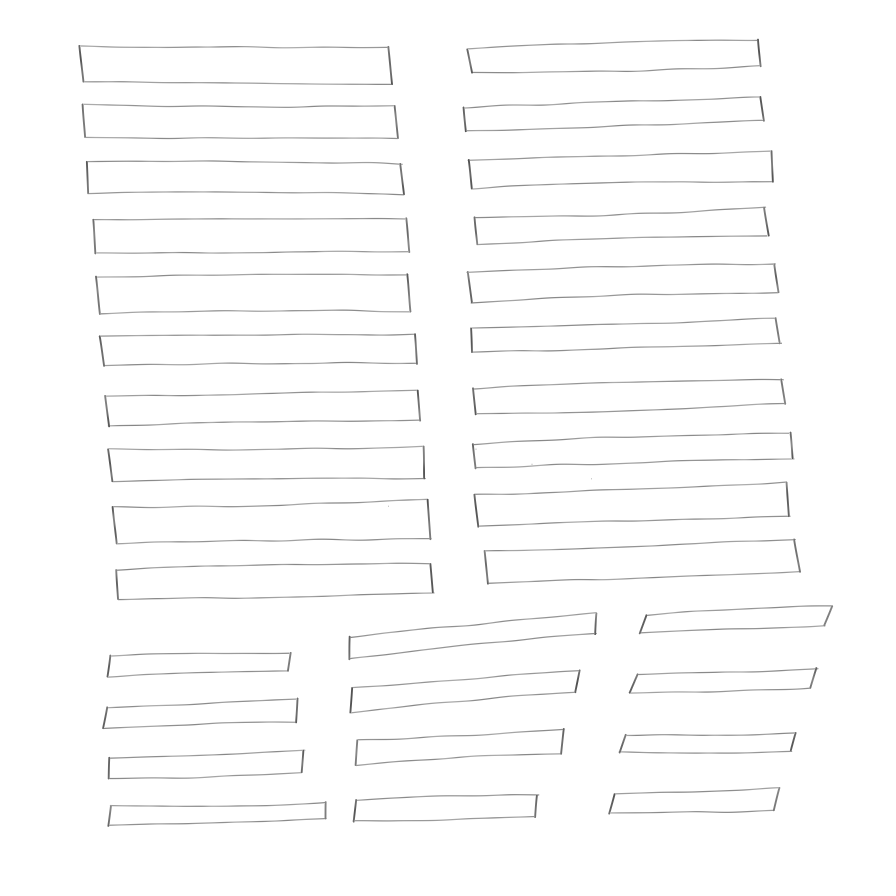
Give the GLSL for this pattern, as a Shadertoy shader.

```glsl
const vec3 PAPER = vec3(1.0);
const vec3 INK = vec3(0.12);
const float LONG_WIDTH = 0.0014;     // stroke along the top and bottom of a bar
const float SHORT_WIDTH = 0.0021;    // heavier stroke at the ends
const float LONG_PRESSURE = 0.54;
const float SHORT_PRESSURE = 0.78;
const float WOBBLE = 0.0009;
const float BOW = 0.0026;
const float CORNER_JITTER = 0.0016;
const float ROW_JITTER = 0.0022;
const float HEIGHT_JITTER = 0.16;
const int SPECKS = 4;
const float SPECK_RADIUS = 0.0012;

// Two tall columns above three short ones; y runs downward.
const int COLUMNS = 5;
// left edge, its drift per row, right edge, its drift per row
const vec4 SPAN[COLUMNS] = vec4[](
    vec4(0.091, 0.0045, 0.438, 0.0050),
    vec4(0.521, 0.0019, 0.848, 0.0042),
    vec4(0.117, 0.0013, 0.315, 0.0135),
    vec4(0.384, 0.0030, 0.672, -0.0220),
    vec4(0.717, -0.0120, 0.926, -0.0195));
// first row centre, row step, bar height, number of rows
const vec4 TRACK[COLUMNS] = vec4[](
    vec4(0.0716, 0.0640, 0.0365, 10.0),
    vec4(0.0645, 0.0625, 0.0315, 10.0),
    vec4(0.7396, 0.0566, 0.0235, 4.0),
    vec4(0.7075, 0.0645, 0.0250, 4.0),
    vec4(0.6920, 0.0677, 0.0235, 4.0));
// rise to the right, its change per row, slant of the ends, edge jitter
const vec4 LEAN[COLUMNS] = vec4[](
    vec4(-0.0030, 0.0013, -0.0035, 0.0030),
    vec4(0.0105, 0.0000, -0.0035, 0.0060),
    vec4(0.0060, 0.0005, 0.0020, 0.0090),
    vec4(0.0286, -0.0075, 0.0030, 0.0080),
    vec4(0.0070, -0.0015, 0.0075, 0.0030));

float hash(float n) {
    return fract(sin(n * 12.9898 + 4.137) * 43758.547);
}

float signedHash(float n) {
    return 2.0 * hash(n) - 1.0;
}

vec2 jitter(float n) {
    return vec2(signedHash(n), signedHash(n + 0.37));
}

float noise(float x, float seed) {
    float i = floor(x);
    float f = x - i;
    f = f * f * (3.0 - 2.0 * f);
    return mix(signedHash(i + seed), signedHash(i + 1.0 + seed), f);
}

// Share of a pixel covered by a band of the given width at distance d.
float coverage(float d, float width, float pixel) {
    vec2 edges = (vec2(d) + vec2(0.5, -0.5) * width) / pixel;
    vec2 c = clamp(edges + 0.5, 0.0, 1.0);
    return c.x - c.y;
}

// Pen stroke from a to b with a bow, a tremble and uneven pressure.
float stroke(vec2 p, vec2 a, vec2 b, float width, float bow, float seed, float pixel) {
    vec2 along = b - a;
    float len = length(along);
    vec2 dir = along / len;
    float t = clamp(dot(p - a, dir) / len, 0.0, 1.0);
    float bend = bow * 4.0 * t * (1.0 - t) + WOBBLE * noise(t * len * 22.0, seed);
    vec2 nearest = a + along * t + vec2(-dir.y, dir.x) * bend;
    float pressure = 0.84 + 0.16 * noise(t * len * 70.0, seed + 31.0);
    return coverage(length(p - nearest), width, pixel) * pressure;
}

float bar(vec2 p, int column, float row, float pixel) {
    vec4 span = SPAN[column], track = TRACK[column], lean = LEAN[column];
    float seed = float(column) * 173.0 + row * 17.0;
    float y = track.x + track.y * row + ROW_JITTER * signedHash(seed);
    if (abs(p.y - y) > track.z + 0.02) return 0.0;

    float halfHeight = 0.5 * track.z * (1.0 + HEIGHT_JITTER * signedHash(seed + 1.0));
    float rise = 0.5 * (lean.x + lean.y * row) + 0.001 * signedHash(seed + 2.0);
    vec2 left = vec2(span.x + span.y * row + lean.w * signedHash(seed + 3.0), y + rise);
    vec2 right = vec2(span.z + span.w * row + lean.w * signedHash(seed + 4.0), y - rise);
    vec2 up = vec2(0.5 * lean.z, -halfHeight);
    vec2 topLeft = left + up + CORNER_JITTER * jitter(seed + 5.0);
    vec2 topRight = right + up + CORNER_JITTER * jitter(seed + 6.0);
    vec2 lowLeft = left - up + CORNER_JITTER * jitter(seed + 7.0);
    vec2 lowRight = right - up + CORNER_JITTER * jitter(seed + 8.0);

    // Long strokes stop a little short of or past the corners.
    vec2 slip = vec2(0.0015 * signedHash(seed + 9.0), 0.0);
    float top = stroke(p, topLeft, topRight + slip, LONG_WIDTH, BOW * signedHash(seed + 10.0), seed, pixel);
    float low = stroke(p, lowLeft, lowRight - slip, LONG_WIDTH, BOW * signedHash(seed + 11.0), seed + 50.0, pixel);
    float start = stroke(p, topLeft, lowLeft, SHORT_WIDTH, 0.0, seed + 60.0, pixel);
    float end = stroke(p, topRight, lowRight, SHORT_WIDTH, 0.0, seed + 70.0, pixel);
    return max(LONG_PRESSURE * max(top, low), SHORT_PRESSURE * max(start, end));
}

void mainImage(out vec4 fragColor, in vec2 fragCoord) {
    vec2 p = fragCoord / iResolution.xy;
    p.y = 1.0 - p.y;
    float pixel = 1.0 / iResolution.y;

    float ink = 0.0;
    for (int c = 0; c < COLUMNS; c++)
        for (float row = 0.0; row < TRACK[c].w; row++)
            ink = max(ink, bar(p, c, row, pixel));

    // Stray specks on the paper
    for (int i = 0; i < SPECKS; i++) {
        float n = float(i) * 7.0;
        vec2 spot = vec2(hash(n + 900.0), mix(0.44, 0.6, hash(n + 901.0)));
        ink = max(ink, 0.3 * coverage(length(p - spot), SPECK_RADIUS, pixel));
    }
    fragColor = vec4(mix(PAPER, INK, ink), 1.0);
}
```
